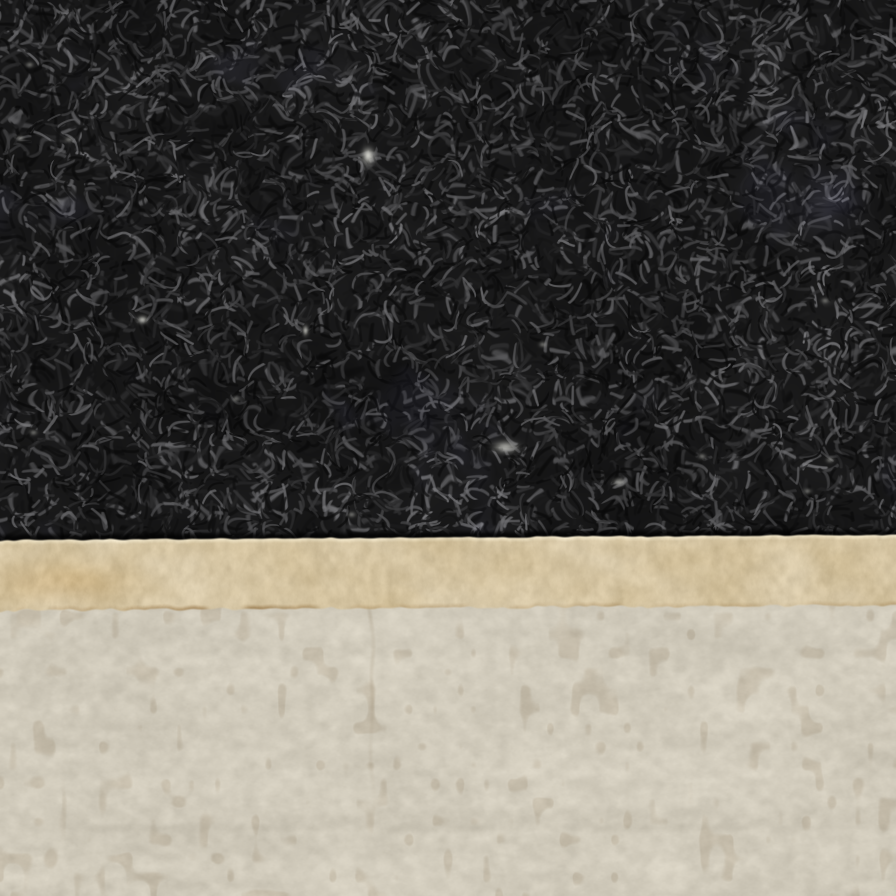
A three.js fragment shader for this texture:

```glsl
// Dark fibrous felt above a cream bevelled edge and a sheet of pale laid paper.
#define FELT_EDGE 0.3970
#define BEVEL_EDGE 0.3185
#define EDGE_TILT 0.0062
#define EDGE_SOFT 0.0016
#define FIBRE_LAYERS 6
#define FIBRE_DENSITY 36.0
#define FIBRE_WIDTH 0.13
#define FELT_BASE vec3(0.085, 0.085, 0.087)
#define BEVEL_COLOUR vec3(0.830, 0.765, 0.630)
#define PAPER_COLOUR vec3(0.812, 0.788, 0.728)

varying vec2 vUv;

float hash(vec2 p) {
  vec3 q = fract(vec3(p.xyx) * 0.1031);
  q += dot(q, q.yzx + 33.33);
  return fract((q.x + q.y) * q.z);
}

float noise(vec2 p) {
  vec2 i = floor(p), f = fract(p);
  f = f * f * (3.0 - 2.0 * f);
  return mix(mix(hash(i), hash(i + vec2(1.0, 0.0)), f.x),
             mix(hash(i + vec2(0.0, 1.0)), hash(i + 1.0), f.x), f.y);
}

float fbm(vec2 p) {
  float sum = 0.0, gain = 0.5;
  for (int i = 0; i < 4; i++) {
    sum += gain * noise(p);
    p = mat2(0.8, 0.6, -0.6, 0.8) * p * 2.03 + 17.3;
    gain *= 0.5;
  }
  return sum / 0.9375;
}

// Soft-edged bright grain, stretched by its radii
float fleck(vec2 p, vec2 centre, vec2 radii) {
  vec2 d = (p - centre) / radii;
  return exp(-dot(d, d));
}

// One layer of short curved fibres, one per cell, laid over the shade below
float fibreLayer(vec2 p, float seed, float shade) {
  vec2 cell = floor(p);
  for (int y = -1; y <= 1; y++) {
    for (int x = -1; x <= 1; x++) {
      vec2 id = cell + vec2(float(x), float(y));
      vec2 key = id + seed * 19.7 + 50.0;
      vec2 d = p - id - vec2(hash(key), hash(key + 7.1));
      float angle = 6.2832 * hash(key + 13.7);
      float ca = cos(angle), sa = sin(angle);
      d = vec2(ca * d.x + sa * d.y, ca * d.y - sa * d.x);
      d.y += (hash(key + 23.9) - 0.5) * 1.8 * d.x * d.x;
      float len = mix(0.2, 0.55, hash(key + 31.3));
      float dist = length(vec2(max(abs(d.x) - len, 0.0), d.y));
      float tone = hash(key + 41.9);
      float fibre = mix(0.035, 0.42, tone * tone);
      shade = mix(shade, fibre, 0.75 * smoothstep(FIBRE_WIDTH, 0.02, dist));
    }
  }
  return shade;
}

vec3 felt(vec2 p) {
  float shade = FELT_BASE.g;
  vec2 warped = p + 0.012 * (vec2(noise(p * 42.0), noise(p * 42.0 + 90.0)) - 0.5);
  for (int i = 0; i < FIBRE_LAYERS; i++) {
    float k = float(i);
    shade = fibreLayer(warped * (FIBRE_DENSITY + 3.0 * k) + k * 3.71, k, shade);
  }
  shade *= 0.62 + 0.5 * fbm(p * 9.0) + 0.32 * noise(p * 34.0);
  vec3 colour = shade * FELT_BASE / FELT_BASE.g;
  // Cool lint patches
  colour += vec3(0.035, 0.035, 0.05) * smoothstep(0.63, 0.85, fbm(p * 13.0 + 5.0));
  colour += vec3(0.07, 0.07, 0.09) * fleck(p, vec2(0.92, 0.77), vec2(0.035, 0.03));
  // Sparse scattered specks
  vec2 id = floor(p * 17.0);
  vec2 seat = (id + 0.2 + 0.6 * vec2(hash(id + 3.0), hash(id + 9.0))) / 17.0;
  float specks = step(0.95, hash(id + 61.0)) * 0.35 * fleck(p, seat, vec2(0.004, 0.003));
  // Prominent grains
  specks += 0.85 * fleck(p, vec2(0.411, 0.826), vec2(0.006, 0.008));
  specks += 0.70 * fleck(p, vec2(0.159, 0.643), vec2(0.005, 0.004));
  specks += 0.65 * fleck(p, vec2(0.341, 0.631), vec2(0.003, 0.005));
  specks += 0.65 * fleck(p, vec2(0.564, 0.501), vec2(0.012, 0.006));
  specks += 0.50 * fleck(p, vec2(0.691, 0.462), vec2(0.006, 0.004));
  return mix(colour, vec3(0.88, 0.88, 0.85), min(specks, 1.0));
}

vec3 bevel(vec2 p, float top, float bottom) {
  float mottle = fbm(p * vec2(16.0, 24.0));
  float grain = fbm(p * vec2(110.0, 85.0));
  vec3 colour = BEVEL_COLOUR + vec3(0.09, 0.11, 0.15) * (mottle - 0.5);
  colour += 0.12 * (grain - 0.5);
  colour -= vec3(0.03, 0.06, 0.10) * fleck(p, vec2(0.07, 0.35), vec2(0.07, 0.02));
  // Bright upper lip and broken brown lower crease
  colour += vec3(0.10, 0.12, 0.14) * smoothstep(0.006, 0.0, top);
  float crease = smoothstep(0.006, 0.0, bottom) * smoothstep(0.3, 0.7, noise(p.xx * 24.0));
  crease *= 0.45 + 0.8 * fleck(p, vec2(0.25, p.y), vec2(0.09, 1.0));
  return colour - vec3(0.16, 0.20, 0.23) * crease;
}

vec3 paper(vec2 p) {
  float laid = noise(vec2(p.x * 5.0, p.y * 58.0)) - 0.5;
  float pulp = fbm(p * vec2(75.0, 95.0)) - 0.5;
  float cloud = fbm(p * 7.0 + 30.0) - 0.5;
  vec3 colour = PAPER_COLOUR + 0.035 * laid + 0.10 * pulp + 0.035 * cloud;
  colour -= vec3(0.05, 0.06, 0.07) * smoothstep(0.74, 0.9, noise(p * vec2(70.0, 48.0)));
  // Faint vertical fold and horizontal seam
  float foldX = 0.414 + 0.008 * (noise(p.yy * 18.0) - 0.5);
  float fold = smoothstep(0.004, 0.0, abs(p.x - foldX)) * smoothstep(0.04, 0.24, p.y);
  float seam = smoothstep(0.008, 0.0, abs(p.y - 0.076)) * noise(p.xx * 15.0);
  return colour - vec3(0.055, 0.065, 0.075) * fold * noise(p * 45.0) - 0.035 * seam;
}

void main() {
  vec2 p = vUv;
  float ragged = 0.0018 * (noise(p.xx * 65.0) - 0.5);
  float feltLine = FELT_EDGE + EDGE_TILT * p.x + ragged;
  float bevelLine = BEVEL_EDGE + EDGE_TILT * p.x + 2.0 * ragged;
  // Stack the three materials, with a contact shadow beneath the felt
  vec3 colour = mix(paper(p), bevel(p, feltLine - p.y, p.y - bevelLine),
                    smoothstep(-EDGE_SOFT, EDGE_SOFT, p.y - bevelLine));
  vec3 cloth = felt(p) * mix(0.22, 1.0, smoothstep(0.002, 0.010, p.y - feltLine));
  colour = mix(colour, cloth, smoothstep(-EDGE_SOFT, EDGE_SOFT, p.y - feltLine));
  gl_FragColor = vec4(clamp(colour, 0.0, 1.0), 1.0);
}
```
